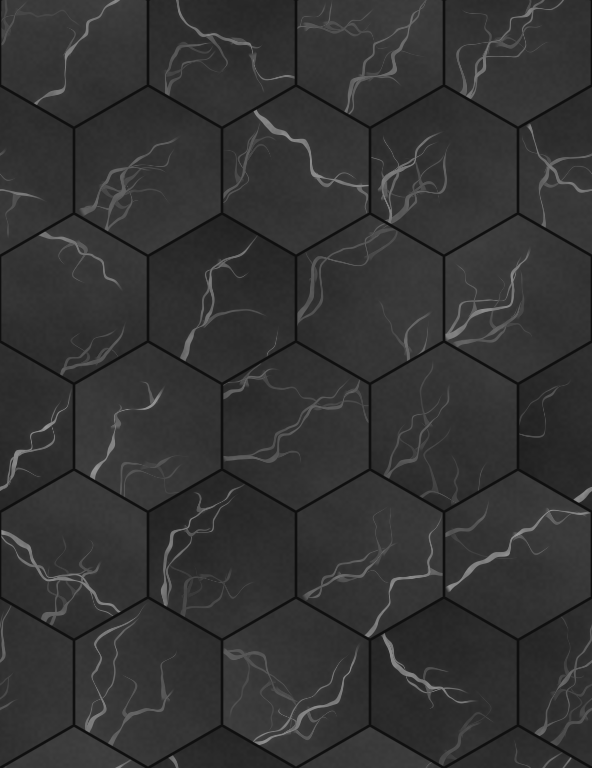
A WebGL 1 fragment shader for this texture:

```glsl
precision highp float;
// Dark slate hexagon tiles with pale branching marble veins and thin black joints.

uniform vec2 u_resolution;

const float COLUMNS = 4.0;
const float ROWS = 6.0;
const float ROW_PITCH = 0.8660254;      // tile width is 1
const float FIRST_ROW = 0.57735;        // height of the lowest full row's centre
const float JOINT_HALF_WIDTH = 0.009;
const float VEIN_WIDTH = 0.019;
const float TILE_CONTRAST = 0.05;
const float SHADE_SLOPE = 0.05;
const float MOTTLE = 0.045;
const float GRAIN = 0.018;
const vec3 SLATE = vec3(0.192);
const vec3 VEIN = vec3(0.60);
const vec3 JOINT = vec3(0.06);

float hash(vec2 p) {
  vec3 q = fract(p.xyx * 0.1031);
  q += dot(q, q.yzx + 33.33);
  return fract((q.x + q.y) * q.z);
}

float noise(vec2 p) {
  vec2 i = floor(p);
  vec2 f = fract(p);
  f = f * f * (3.0 - 2.0 * f);
  return mix(mix(hash(i), hash(i + vec2(1.0, 0.0)), f.x),
             mix(hash(i + vec2(0.0, 1.0)), hash(i + vec2(1.0, 1.0)), f.x), f.y);
}

float fbm(vec2 p) {
  float sum = 0.0;
  float amp = 0.5;
  for (int i = 0; i < 4; i++) {
    sum += amp * noise(p);
    p = p * 2.03 + 11.7;
    amp *= 0.5;
  }
  return sum;
}

mat2 turn(float angle) {
  float c = cos(angle);
  float s = sin(angle);
  return mat2(c, s, -s, c);
}

// Sideways drift of a vein, pinned to zero at both of its ends
float path(float x, float len, float bend, float seed) {
  float u = clamp(x / len, 0.0, 1.0);
  float drift = bend + 0.24 * (noise(vec2(x * 4.5, seed)) - 0.5);
  drift += 0.07 * (noise(vec2(x * 13.0, seed + 3.0)) - 0.5);
  return 4.0 * u * (1.0 - u) * drift;
}

// Coverage of one tapering vein running along +x from the origin
float strand(vec2 q, float len, float bend, float width, float flare, float seed, float px) {
  float u = q.x / len;
  float d = abs(q.y - path(q.x, len, bend, seed));
  float w = width * (0.2 + 1.1 * noise(vec2(q.x * 11.0, seed + 5.0)));
  w *= 1.0 - 0.65 * clamp(u, 0.0, 1.0);
  w += flare * exp(-max(q.x, 0.0) * 26.0);
  float ends = smoothstep(-0.025, 0.01, q.x) * (1.0 - smoothstep(0.85, 1.0, u));
  float core = 1.0 - smoothstep(w - px, w + px, d);
  return ends * max(core, 0.13 * exp(-d * 55.0));
}

// A main vein, a twin that splits and rejoins, and side branches
float veinSystem(vec2 p, vec2 id, float k, float px) {
  vec2 key = id + 23.0 * k;
  float seed = id.x * 31.0 + id.y * 57.0 + k * 13.0;
  float h = hash(key + 41.0);
  float angle = mix(0.45, 1.15, hash(key + 2.0));
  if (hash(key + 5.0) < 0.22) angle = -0.6;
  float len = mix(0.75, 1.25, hash(key + 7.0)) * (1.0 - 0.4 * k);
  float bend = 0.3 * (hash(key + 9.0) - 0.5);
  float strength = mix(0.45, 1.0, h) * (1.0 - 0.3 * k);
  float side = (hash(key + 12.0) - 0.5) * mix(0.5, 0.9, k);
  mat2 frame = turn(angle);
  vec2 q = p * frame - vec2(-0.52, side);
  float vein = strength * strand(q, len, bend, VEIN_WIDTH, 0.008, seed, px);
  float twin = step(0.45, hash(key + 15.0)) * strength * 0.85;
  vein = max(vein, twin * strand(q, len * 0.9, bend * 0.6, VEIN_WIDTH * 0.6, 0.0, seed + 19.0, px));
  for (int i = 0; i < 3; i++) {
    vec2 branchKey = key + 61.0 + 7.0 * float(i);
    float x = len * mix(0.2, 0.85, hash(branchKey));
    float fork = mix(0.45, 1.3, hash(branchKey + 1.0)) * sign(hash(branchKey + 2.0) - 0.5);
    float reach = mix(0.14, 0.5, hash(branchKey + 3.0));
    float shown = step(0.35, hash(branchKey + 4.0)) * strength * mix(0.4, 0.75, hash(branchKey + 5.0));
    vec2 b = (q - vec2(x, path(x, len, bend, seed))) * turn(fork);
    vein = max(vein, shown * strand(b, reach, 0.0, VEIN_WIDTH * 0.55, 0.02, seed + 29.0 + float(i), px));
  }
  return vein;
}

void main() {
  vec2 p = gl_FragCoord.xy / u_resolution * vec2(COLUMNS, ROWS * ROW_PITCH);
  float px = 0.75 * COLUMNS / u_resolution.x;

  // Nearest hexagon centre from two interleaved grids
  vec2 cell = vec2(1.0, 2.0 * ROW_PITCH);
  vec2 g = (p - vec2(0.0, FIRST_ROW)) / cell;
  vec2 a = floor(g + 0.5);
  vec2 b = floor(g) + 0.5;
  vec2 da = (g - a) * cell;
  vec2 db = (g - b) * cell;
  bool useA = dot(da, da) < dot(db, db);
  vec2 local = useA ? da : db;
  vec2 id = mod(2.0 * (useA ? a : b) + 0.5, vec2(2.0 * COLUMNS, ROWS)) - 0.5;
  id = floor(id + 0.5);
  vec2 fold = abs(local);
  float edge = 0.5 - max(fold.x, dot(fold, vec2(0.5, ROW_PITCH)));

  // Slate: tone per tile, slanted shading, clouding and grain
  vec2 stone = local + id * 5.0 + 20.0;
  float tone = TILE_CONTRAST * (hash(id + 3.0) - 0.5);
  tone += SHADE_SLOPE * dot(local, turn(6.283 * hash(id + 8.0))[0]);
  tone += MOTTLE * (fbm(turn(0.5) * stone * vec2(2.5, 4.0)) - 0.47);
  tone += GRAIN * (noise(stone * 45.0) - 0.5);
  vec3 color = SLATE + tone;

  // Veins, unevenly worn along their length
  float vein = max(veinSystem(local, id, 0.0, px), veinSystem(local, id, 1.0, px));
  vein *= 0.55 + 0.6 * fbm(stone * 14.0);
  color = mix(color, VEIN, clamp(vein, 0.0, 1.0));

  // Joints
  float joint = 1.0 - smoothstep(JOINT_HALF_WIDTH - px, JOINT_HALF_WIDTH + px, edge);
  gl_FragColor = vec4(mix(color, JOINT, joint), 1.0);
}
```
